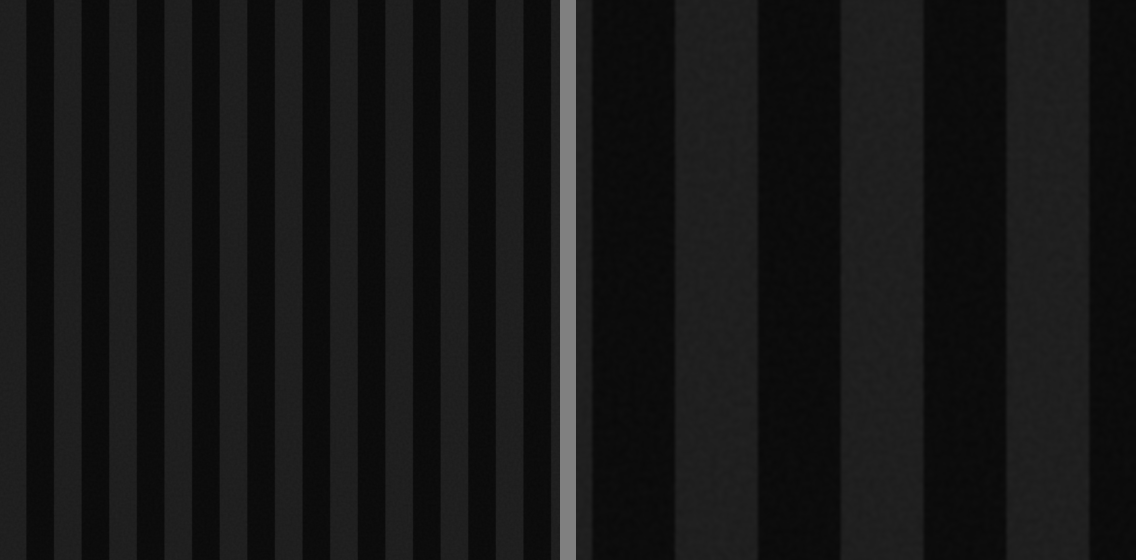
Left: the whole. Right: its middle third, enlarged.
Give the GLSL for this pattern, as a WebGL 1 fragment shader.

```glsl
precision highp float;
// Vertical charcoal and black stripes of equal width with a fine fabric grain.

uniform vec2 u_resolution;

const float PERIOD      = 0.09863;  // one dark and one light stripe
const float DARK_START  = 0.0471;   // left edge of the first dark stripe
const float DARK_WIDTH  = 0.0493;
const float EDGE_SOFT   = 0.0016;   // half width of the edge blend
const vec3  LIGHT_COLOR = vec3(0.121);
const vec3  DARK_COLOR  = vec3(0.046);
const float GRAIN_CELLS = 170.0;    // coarse grain cells across the canvas
const float GRAIN_LIGHT = 0.020;    // grain strength on each stripe
const float GRAIN_DARK  = 0.016;

// Pseudo-random unit vector for a lattice point.
vec2 latticeGradient(vec2 cell) {
  vec3 p = fract(cell.xyx * vec3(0.1031, 0.1030, 0.0973));
  p += dot(p, p.yzx + 33.33);
  float angle = 6.28318 * fract((p.x + p.y) * p.z);
  return vec2(cos(angle), sin(angle));
}

float gradientNoise(vec2 p) {
  vec2 i = floor(p);
  vec2 f = fract(p);
  vec2 w = f * f * f * (f * (f * 6.0 - 15.0) + 10.0);
  vec2 e = vec2(1.0, 0.0);
  float a = dot(latticeGradient(i), f);
  float b = dot(latticeGradient(i + e.xy), f - e.xy);
  float c = dot(latticeGradient(i + e.yx), f - e.yx);
  float d = dot(latticeGradient(i + e.xx), f - e.xx);
  return mix(mix(a, b, w.x), mix(c, d, w.x), w.y);
}

// Two layers of grain, roughly in -1..1.
float fabricGrain(vec2 uv) {
  float coarse = gradientNoise(uv * GRAIN_CELLS);
  float fine = gradientNoise(uv * GRAIN_CELLS * 1.7 + 19.37);
  return 0.6 * coarse + 0.5 * fine;
}

// Coverage of the dark stripes: 1 inside, 0 outside.
float darkStripe(float x, float blend) {
  float center = DARK_START + 0.5 * DARK_WIDTH;
  float offset = (fract((x - center) / PERIOD + 0.5) - 0.5) * PERIOD;
  float dist = abs(offset) - 0.5 * DARK_WIDTH;
  return 1.0 - smoothstep(-blend, blend, dist);
}

void main() {
  vec2 uv = gl_FragCoord.xy / u_resolution;
  float blend = max(EDGE_SOFT, 0.75 / u_resolution.x);
  float dark = darkStripe(uv.x, blend);

  vec3 color = mix(LIGHT_COLOR, DARK_COLOR, dark);
  color += fabricGrain(uv) * mix(GRAIN_LIGHT, GRAIN_DARK, dark);

  gl_FragColor = vec4(clamp(color, 0.0, 1.0), 1.0);
}
```
